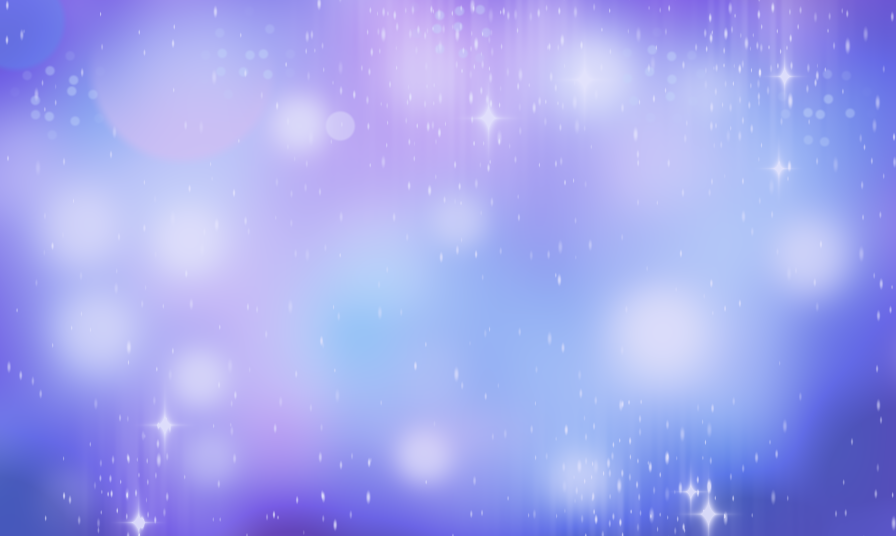
This background is drawn by a WebGL 2 fragment shader. Its source:

```glsl
#version 300 es
precision highp float;

#define ORB_CELL 0.235
#define ORB_GLOW 0.88
#define TINT 0.12
#define CLOUD 0.36
#define SPARK_CELL vec2(0.028, 0.056)
#define SPARK_SIZE vec2(0.0050, 0.0140)
#define SPARK_BASE 0.17
#define DOT_CELL 0.040
#define DOT_RADIUS 0.0085
#define STAR_COUNT 8
#define CLUSTER_COUNT 5

uniform vec2 u_resolution;
out vec4 fragColor;

// Shade from dim border to bright centre
const vec3 RAMP[6] = vec3[6](
  vec3(0.31, 0.32, 0.73), vec3(0.39, 0.41, 0.90), vec3(0.49, 0.54, 0.92),
  vec3(0.60, 0.66, 0.95), vec3(0.71, 0.76, 0.97), vec3(0.78, 0.85, 0.98));

// Sparkling falls: centre, half size
const vec4 FALLS[4] = vec4[4](
  vec4(0.26, 0.10, 0.09, 0.12), vec4(1.18, 0.08, 0.19, 0.13),
  vec4(0.86, 0.92, 0.22, 0.22), vec4(1.41, 0.90, 0.13, 0.18));

const vec3 SPARK_COLOR = vec3(0.89, 0.89, 0.99);
const vec3 ORB_COLOR = vec3(0.87, 0.87, 0.98);
const vec3 PINK = vec3(0.83, 0.74, 0.95);
const vec3 AZURE = vec3(0.36, 0.55, 0.93);

vec3 hash(vec2 p) {
  vec3 q = fract(p.xyx * vec3(0.1031, 0.1030, 0.0973) + 0.137);
  q += dot(q, q.yxz + 33.33);
  return fract((q.xxy + q.yzz) * q.zyx);
}

float noise(vec2 p) {
  vec2 i = floor(p), f = fract(p);
  f = f * f * f * (f * (f * 6.0 - 15.0) + 10.0);
  vec2 e = vec2(0.0, 1.0);
  return mix(mix(hash(i).x, hash(i + e.yx).x, f.x),
             mix(hash(i + e).x, hash(i + e.yy).x, f.x), f.y);
}

float glow(vec2 d, vec2 radius) {
  d /= radius;
  return exp(-dot(d, d));
}

float disc(vec2 d, float radius, float soft) {
  return 1.0 - smoothstep(radius - soft, radius + soft, length(d));
}

float fallAmount(vec2 p) {
  float sum = 0.0;
  for (int i = 0; i < 4; i++) sum += glow(p - FALLS[i].xy, FALLS[i].zw);
  return min(sum, 1.0);
}

// Scattered upright slivers, denser inside the falls
float sparks(vec2 p, float scale, float base, float seed) {
  vec2 cell = SPARK_CELL * scale, id = floor(p / cell);
  vec3 h = hash(id + seed), k = hash(id + seed + 57.0);
  vec2 centre = (id + 0.5 + 0.5 * (h.xy - 0.5)) * cell;
  vec2 d = abs(p - centre) / (SPARK_SIZE * scale * mix(0.55, 1.1, h.z * h.z));
  float shown = step(k.x, base + 0.6 * fallAmount(centre));
  return shown * mix(0.3, 1.0, k.y) * (1.0 - smoothstep(0.1, 1.2, length(d)));
}

float star(vec2 d, float r) {
  vec2 a = abs(d);
  vec2 arm = max(1.0 - a / (r * vec2(0.65, 1.0)), 0.0);
  vec2 beam = arm * arm * exp(-a.yx / (0.04 * r));
  return beam.x + beam.y + 0.6 * glow(d, vec2(0.12, 0.17) * r) + 0.22 * glow(d, vec2(0.35, 0.5) * r);
}

void main() {
  vec2 p = gl_FragCoord.xy / u_resolution.y;
  float aspect = u_resolution.x / u_resolution.y;
  vec2 uv = vec2(p.x / aspect, p.y);

  // Soft orbs with coloured halos
  float orb = 0.0, halo = 0.0, haze = 0.0;
  vec2 home = floor(p / ORB_CELL);
  for (int k = 0; k < 9; k++) {
    vec2 id = home + vec2(k % 3 - 1, k / 3 - 1);
    vec3 h = hash(id + 11.0);
    float d = length(p - (id + 0.5 + 0.6 * (h.xy - 0.5)) * ORB_CELL);
    float x = d / mix(0.055, 0.088, h.z), wide = exp(-x * x * 0.4);
    float strength = smoothstep(0.15, 0.8, fract(h.y * 7.0 + h.z));
    orb += strength * exp(-pow(x, 2.6));
    halo += (h.x - 0.5) * wide;
    haze += (strength - 0.5) * wide;
  }

  // Broad light and hue drift
  vec2 q = pow(abs(uv - vec2(0.5, 0.52)) / vec2(0.57, 0.57), vec2(2.5));
  float centreLight = 1.0 - smoothstep(0.05, 1.2, q.x + q.y);
  float cloud = noise(p * 3.1 + 4.0) + 0.5 * noise(p * 5.7 + 9.0) - 0.75;
  float light = 0.09 + 0.68 * centreLight + 0.20 * (uv.y - 0.5) + CLOUD * cloud;
  light += 0.16 * haze - 0.20 * glow(p - vec2(0.65, 0.82), vec2(0.20, 0.16));
  float x = clamp(light, 0.0, 0.999) * 5.0;
  int i = int(x);
  vec3 color = mix(RAMP[i], RAMP[i + 1], fract(x));
  float hue = halo + 1.3 * (noise(p * 2.6 + 21.0) - 0.5) - 0.25;
  color += TINT * hue * vec3(-0.9, 0.6, 0.05);
  color = mix(color, ORB_COLOR, min(orb, 1.0) * ORB_GLOW * (0.12 + 0.88 * centreLight));

  // Pink veils and overlapping discs near the top
  float veil = glow(p - vec2(1.47, 0.98), vec2(0.10, 0.13)) + 0.6 * glow(p - vec2(0.86, 0.19), vec2(0.12, 0.06));
  color = mix(color, PINK, 0.45 * veil);
  vec2 moon = p - vec2(0.34, 0.87);
  color = mix(color, PINK, 0.6 * disc(moon, 0.17, 0.014) * (1.0 - smoothstep(-0.13, 0.08, moon.y)));
  color = mix(color, AZURE, 0.45 * disc(p - vec2(0.03, 0.96), 0.09, 0.008));
  color = mix(color, ORB_COLOR, 0.5 * disc(p - vec2(0.635, 0.765), 0.027, 0.003));

  // Clusters of pale dots
  vec2 id = floor(p / DOT_CELL);
  vec3 dotHash = hash(id + 5.0);
  vec2 dotCentre = (id + 0.5 + 0.5 * (dotHash.xy - 0.5)) * DOT_CELL;
  float cluster = 0.0;
  for (int n = 0; n < CLUSTER_COUNT; n++) {
    vec3 h = hash(vec2(n, 3));
    vec2 c = vec2((float(n) + 0.3 + 0.4 * h.x) / float(CLUSTER_COUNT) * aspect, 0.6 + 0.36 * h.y);
    cluster += disc(dotCentre - c, 0.07, 0.03);
  }
  float dots = min(cluster, 1.0) * step(0.2, dotHash.z) * disc(p - dotCentre, DOT_RADIUS, 0.003);
  color = mix(color, vec3(0.76, 0.84, 0.98), 0.45 * dots);

  // Fine rays, slivers and four-pointed stars
  float fall = fallAmount(p);
  float shine = 0.22 * fall * noise(p * vec2(95.0, 4.0));
  shine += 0.8 * sparks(p, 1.0, SPARK_BASE, 0.0) + 0.65 * sparks(p + 0.013, 0.62, 0.06, 31.0);
  for (int n = 0; n < STAR_COUNT; n++) {
    vec3 h = hash(vec2(n, 40));
    vec4 f = FALLS[n % 4];
    shine += 0.75 * star(p - f.xy - f.zw * (h.xy - 0.5) * 2.4, mix(0.06, 0.12, h.z));
  }
  color = mix(color, SPARK_COLOR, clamp(shine, 0.0, 0.92));

  fragColor = vec4(clamp(color, 0.0, 1.0), 1.0);
}
```
